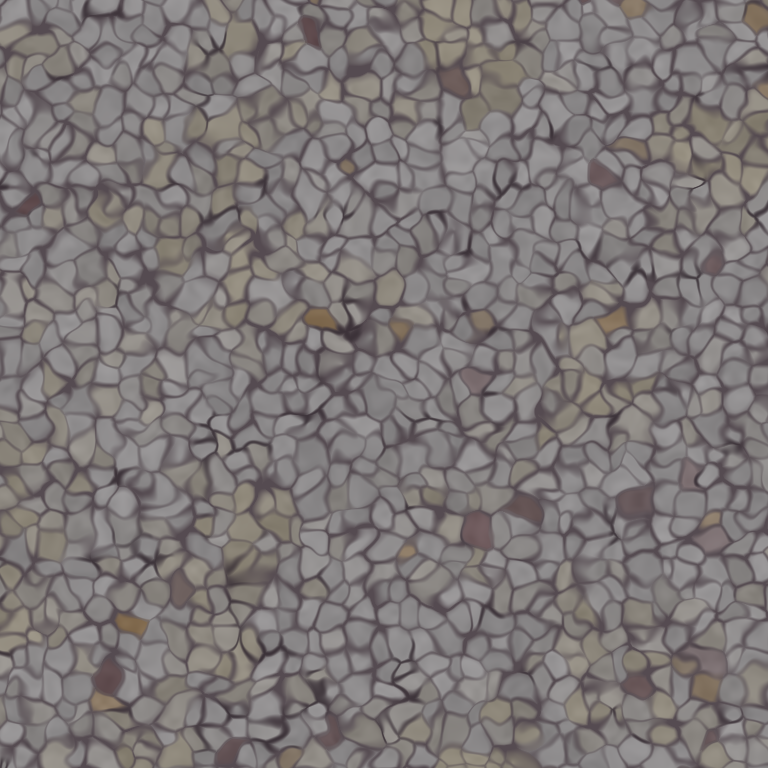
Give the GLSL for this texture, as a WebGL 2 fragment shader.

```glsl
#version 300 es
precision highp float;
// Packed pale gravel: irregular stone chips with soft dark gaps and a few warm stones.
uniform vec2 u_resolution;
out vec4 fragColor;

const float CHIPS_ACROSS = 33.0;
const vec3 PALE_GREY = vec3(0.557, 0.548, 0.552);
const vec3 TAN = vec3(0.555, 0.528, 0.472);
const vec3 OCHRE = vec3(0.51, 0.42, 0.31);
const vec3 MAROON = vec3(0.39, 0.31, 0.32);
const vec3 GAP = vec3(0.335, 0.295, 0.318);
const vec3 DEEP_GAP = vec3(0.20, 0.165, 0.19);

vec4 hash4(vec2 p, float seed) {
    vec4 q = fract(vec4(p.xyx, p.y + seed) * vec4(0.1031, 0.1030, 0.0973, 0.1099) + seed * 0.137);
    q += dot(q, q.wzxy + 33.33);
    return fract((q.xxyz + q.yzzw) * q.zywx);
}

float valueNoise(vec2 p, float seed) {
    vec2 cell = floor(p);
    vec2 f = fract(p);
    f = f * f * (3.0 - 2.0 * f);
    float low = mix(hash4(cell, seed).x, hash4(cell + vec2(1, 0), seed).x, f.x);
    float high = mix(hash4(cell + vec2(0, 1), seed).x, hash4(cell + vec2(1, 1), seed).x, f.x);
    return mix(low, high, f.y);
}

// Distance to a chip centre, stretched along the chip's own axis.
float chipDistance(vec2 offset, vec4 shape) {
    float angle = shape.x * 3.1416;
    vec2 axis = vec2(cos(angle), sin(angle));
    vec2 local = vec2(dot(offset, axis), dot(offset, vec2(-axis.y, axis.x)));
    float stretch = mix(1.0, 1.4, shape.y);
    float size = mix(0.78, 1.25, shape.z * shape.z);
    return length(local * vec2(1.0 / stretch, stretch)) / size;
}

// Finds the two nearest chips; returns their distances.
vec2 nearestChips(vec2 p, out vec2 first, out vec2 second) {
    vec2 base = floor(p);
    vec2 nearest = vec2(9.0);
    first = base;
    second = base;
    for (int y = -2; y <= 2; y++) {
        for (int x = -2; x <= 2; x++) {
            vec2 cell = base + vec2(x, y);
            vec2 centre = cell + 0.1 + 0.8 * hash4(cell, 1.0).xy;
            float d = chipDistance(p - centre, hash4(cell, 2.0));
            if (d < nearest.x) {
                nearest = vec2(d, nearest.x);
                second = first;
                first = cell;
            } else if (d < nearest.y) {
                nearest.y = d;
                second = cell;
            }
        }
    }
    return nearest;
}

// Stone colour: mostly grey, tan in loose patches, rarely ochre or maroon.
vec3 chipColour(vec2 cell) {
    vec4 h = hash4(cell, 3.0);
    float patchiness = valueNoise(cell / 5.0, 4.0);
    float warmth = smoothstep(0.55, 1.1, h.x * 0.6 + patchiness * 0.7);
    vec3 colour = mix(PALE_GREY, TAN, warmth);
    colour = mix(colour, OCHRE, step(0.982, h.y) * mix(0.5, 1.0, h.w));
    colour = mix(colour, MAROON, step(h.y, 0.018) * mix(0.5, 1.0, h.w));
    return colour + (h.z - 0.5) * 0.085;
}

void main() {
    vec2 uv = gl_FragCoord.xy / min(u_resolution.x, u_resolution.y);
    vec2 p = uv * CHIPS_ACROSS;
    vec2 wobble = vec2(valueNoise(p * 1.3, 5.0), valueNoise(p * 1.3, 6.0)) - 0.5;
    p += wobble * 0.5;

    vec2 first, second;
    vec2 nearest = nearestChips(p, first, second);
    float border = nearest.y - nearest.x;

    // Neighbouring stones melt together softly where no gap parts them.
    float ownShare = 0.5 + 0.5 * smoothstep(0.0, 0.2, border);
    vec3 colour = mix(chipColour(second), chipColour(first), ownShare);

    // Faint mottling and light across each stone.
    colour += (valueNoise(p * 2.4, 7.0) - 0.5) * 0.05;
    colour += (valueNoise(uv * 7.0, 8.0) - 0.5) * 0.02;

    // Gaps vary in width and depth, and open up where several stones meet.
    float openness = valueNoise(p * 1.1, 9.0);
    float width = mix(0.2, 0.46, openness);
    float gap = 1.0 - smoothstep(0.0, width, border);
    float pocket = smoothstep(0.5, 0.95, nearest.x);
    float shade = gap * mix(0.3, 1.0, openness) + pocket * 0.4;
    colour = mix(colour, GAP, clamp(shade, 0.0, 1.0));

    // Occasional deep holes between the stones.
    float hole = smoothstep(0.74, 0.95, valueNoise(p * 0.8, 10.0));
    colour = mix(colour, DEEP_GAP, hole * gap * 0.75);

    fragColor = vec4(colour, 1.0);
}
```
